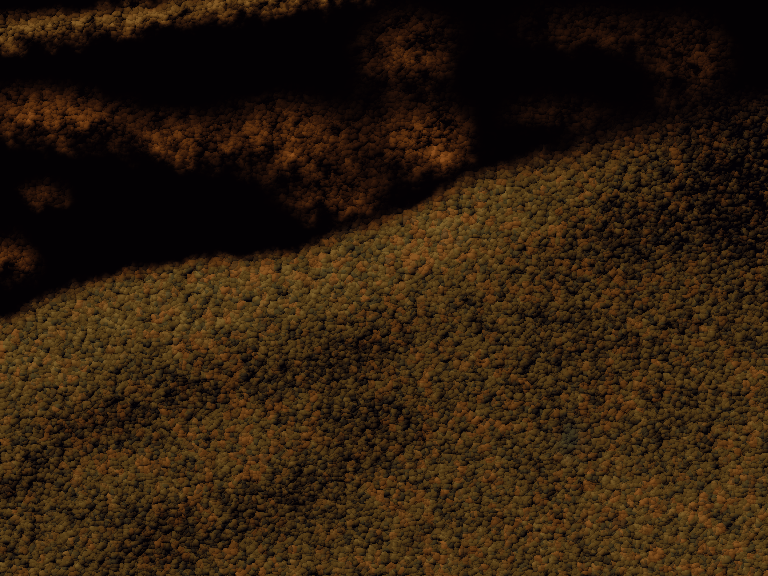
Reproduce this texture procedurally as a WebGL 2 fragment shader.

```glsl
#version 300 es
precision highp float;
uniform vec2 u_resolution;
out vec4 fragColor;

const vec3 SHADOW = vec3(0.012, 0.004, 0.016);
const vec3 UMBER = vec3(0.15, 0.095, 0.05);
const vec3 OCHRE = vec3(0.315, 0.222, 0.08);
const vec3 SAND = vec3(0.47, 0.36, 0.16);
const vec3 RUST_TINT = vec3(1.14, 0.84, 0.70);
const vec3 SLATE_TINT = vec3(0.74, 0.94, 1.45);
const vec2 LIGHT_DIR = vec2(-0.45, 0.89);
const float GROUND_LIGHT = 0.58;
const float BAND_LIGHT = 0.15;
const float GROUND_TILT = 0.32;
const float ROCK_TILT = -0.08;
const float ROCK_FLOOR = 0.12;
const float PEBBLE_SCALE = 80.0;
const float GRIT_SCALE = 145.0;

// Height of the overhang's shadow edge at equal steps in x
const float EDGE_STEPS = 6.0;
const float EDGE[9] = float[9](0.445, 0.52, 0.555, 0.565, 0.625, 0.70, 0.745, 0.79, 0.83);

// Soft patches: centre, radii
const int N = 11;
const vec4 ROCK[N] = vec4[N](
  vec4(0.09, 0.80, 0.14, 0.055), vec4(0.31, 0.755, 0.09, 0.05),
  vec4(0.50, 0.765, 0.13, 0.07), vec4(0.74, 0.755, 0.09, 0.06),
  vec4(0.59, 0.655, 0.10, 0.05), vec4(0.70, 0.915, 0.09, 0.08),
  vec4(0.02, 0.55, 0.05, 0.045), vec4(0.07, 0.665, 0.06, 0.03),
  vec4(1.02, 0.95, 0.18, 0.06), vec4(0.98, 0.80, 0.14, 0.05),
  vec4(1.20, 0.88, 0.08, 0.10));
const float ROCK_GAIN[N] = float[N](0.62, 0.42, 0.58, 0.64, 0.44, 0.46, 0.52, 0.38, 0.30, 0.28, 0.32);
const vec4 GROUND[N] = vec4[N](
  vec4(0.60, 0.39, 0.16, 0.06), vec4(0.18, 0.265, 0.13, 0.045),
  vec4(0.37, 0.34, 0.10, 0.05), vec4(0.65, 0.25, 0.12, 0.06),
  vec4(0.28, 0.06, 0.09, 0.06), vec4(0.47, 0.12, 0.11, 0.05),
  vec4(1.09, 0.60, 0.15, 0.07), vec4(1.29, 0.70, 0.12, 0.21),
  vec4(1.04, 0.38, 0.20, 0.17), vec4(0.02, 0.16, 0.07, 0.03),
  vec4(1.22, 0.08, 0.22, 0.12));
const float GROUND_GAIN[N] = float[N](-0.24, -0.28, -0.18, -0.22, -0.27, -0.22, -0.24, -0.42, -0.13, -0.28, 0.08);

vec2 hash2(vec2 p) {
  return fract(sin(vec2(dot(p, vec2(127.1, 311.7)), dot(p, vec2(269.5, 183.3)))) * 43758.5);
}

float corner(vec2 cell, vec2 f, vec2 o) {
  return dot(hash2(cell + o) * 2.0 - 1.0, f - o);
}

float gradientNoise(vec2 p) {
  vec2 i = floor(p), f = fract(p);
  vec2 w = f * f * f * (f * (f * 6.0 - 15.0) + 10.0);
  return mix(mix(corner(i, f, vec2(0, 0)), corner(i, f, vec2(1, 0)), w.x),
             mix(corner(i, f, vec2(0, 1)), corner(i, f, vec2(1, 1)), w.x), w.y);
}

float fbm(vec2 p) {
  float sum = 0.0, gain = 1.0;
  for (int k = 0; k < 4; k++) {
    sum += gain * gradientNoise(p);
    p = mat2(1.6, 1.2, -1.2, 1.6) * p + 7.3;
    gain *= 0.55;
  }
  return sum;
}

// x: directional relief of the nearest stone, y: its random tone
vec2 pebbles(vec2 p) {
  vec2 cell = floor(p), offset = vec2(9.0), id = cell;
  for (int y = -1; y <= 1; y++) for (int x = -1; x <= 1; x++) {
    vec2 c = cell + vec2(x, y), d = p - c - hash2(c);
    if (dot(d, d) < dot(offset, offset)) { offset = d; id = c; }
  }
  return vec2(dot(offset, LIGHT_DIR) + 0.3 - dot(offset, offset), hash2(id + 41.0).x);
}

float patchGlow(vec2 p, vec4 shape, float tilt) {
  float c = cos(tilt), s = sin(tilt);
  vec2 d = mat2(c, -s, s, c) * (p - shape.xy) / shape.zw;
  return exp(-dot(d, d));
}

float edgeHeight(float x) {
  float t = clamp(x * EDGE_STEPS, 0.0, 7.999);
  int k = int(t);
  return mix(EDGE[k], EDGE[k + 1], fract(t));
}

vec3 ramp(float t) {
  vec3 c = mix(SHADOW, UMBER, smoothstep(0.02, 0.38, t));
  c = mix(c, OCHRE, smoothstep(0.28, 0.68, t));
  return mix(c, SAND, smoothstep(0.62, 1.1, t));
}

void main() {
  vec2 p = gl_FragCoord.xy / u_resolution.y;
  float broad = fbm(p * 6.0), clump = fbm(p * 24.0 + 3.0), grain = fbm(p * 80.0);
  vec2 warped = p + 0.005 * vec2(grain, gradientNoise(p * 60.0 + 9.0));
  vec2 stone = pebbles(warped * PEBBLE_SCALE), grit = pebbles(warped * GRIT_SCALE + 5.0);
  float relief = 0.26 * stone.x + 0.22 * grit.x + 0.20 * (stone.y - 0.5) + 0.22 * (grit.y - 0.5) + 0.22 * grain;

  // Patches of light and shade
  vec2 q = p + 0.025 * vec2(broad, clump);
  float depth = edgeHeight(p.x) - p.y;
  float band = exp(-pow((depth - 0.075) / 0.085, 2.0)) * smoothstep(1.15, 0.75, p.x);
  float rockLight = -ROCK_FLOOR, groundLight = GROUND_LIGHT - 0.06 + BAND_LIGHT * band;
  for (int k = 0; k < N; k++) {
    rockLight += ROCK_GAIN[k] * patchGlow(q, ROCK[k], ROCK_TILT);
    groundLight += GROUND_GAIN[k] * patchGlow(q, GROUND[k], GROUND_TILT);
  }

  // Bright ledge at the top left and dark crevice beside the overhang
  float lower = q.y - 0.905 - 0.14 * q.x, upper = 0.975 + 0.12 * q.x - q.y;
  float ledge = smoothstep(-0.015, 0.045, lower) * smoothstep(-0.01, 0.03, upper) * smoothstep(0.72, 0.58, p.x);
  float crevice = exp(-pow((q.x - 0.85 - 0.15 * (q.y - 0.8)) / 0.02, 2.0)) * smoothstep(0.68, 0.74, p.y) * smoothstep(0.95, 0.86, p.y);
  rockLight = max(max(rockLight, 0.0) * (1.0 - 0.85 * crevice), 0.66 * ledge);

  // Rock and ground join along the ragged shadow edge
  float softness = mix(0.025, 0.075, smoothstep(0.75, 1.1, p.x));
  float ground = smoothstep(-softness, softness, depth - 0.018 * clump - 0.01 * broad);
  float rockTone = rockLight * (0.92 + 1.45 * clump + 0.3 * broad + 2.1 * relief);
  float groundTone = groundLight + 0.12 * broad + 0.20 * clump + 1.1 * relief;
  float tone = mix(rockTone, groundTone * smoothstep(0.0, 0.7, ground), ground);
  vec3 color = ramp(tone);

  // Mineral tints: rust on the rock, mixed stones on the ground
  float rust = mix(1.0 - 0.7 * ledge, 0.7 * smoothstep(0.55, 1.0, stone.y + 0.4 * broad), ground);
  float slate = ground * smoothstep(0.32, 0.08, grit.y + 0.3 * clump) * 0.6;
  float blueSpot = patchGlow(q, vec4(0.99, 0.236, 0.03, 0.022), 0.0);
  color *= mix(vec3(1.0), RUST_TINT, rust) * mix(vec3(1.0), SLATE_TINT, max(slate, blueSpot));
  fragColor = vec4(clamp(color, 0.0, 1.0), 1.0);
}
```
